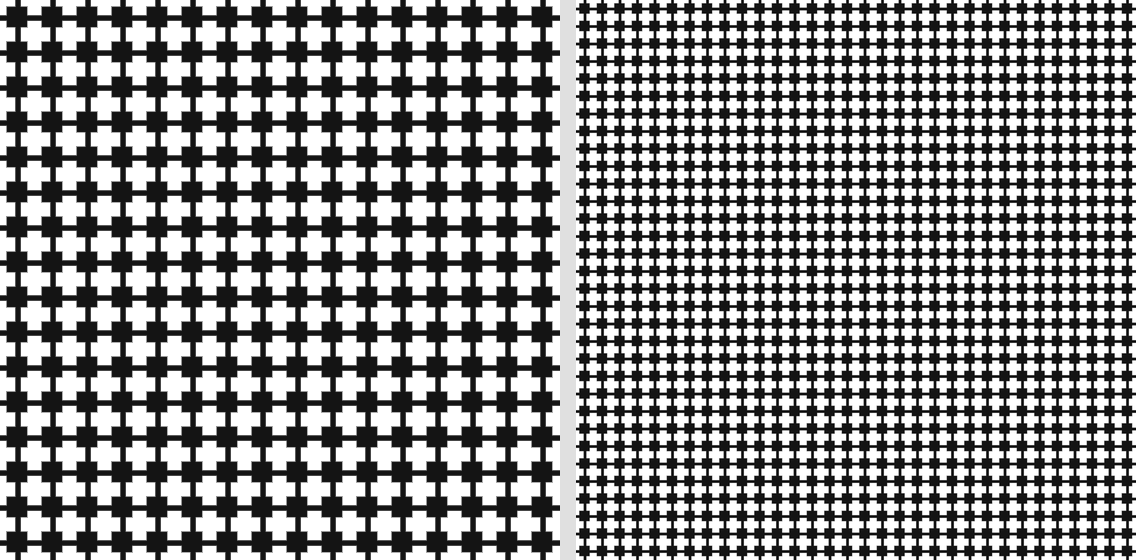
Left, the tile; right, the same tile 2 across and 2 down.
Reproduce this pattern procedurally as a WebGL 1 fragment shader.

```glsl
precision highp float;
// A square grid of white plus signs on near-black ground; the ground left between
// them reads as thin lines with square knots at the crossings.
// Each plus is the union of two crossed bars, repeated with fract.

uniform vec2 u_resolution;

const float REPEATS = 16.0;                       // cells across and down
const float UNIT = 1.0 / 32.0;                    // grid step inside a cell
const float BAR_HALF_LENGTH = 13.5 * UNIT;
const float BAR_HALF_WIDTH = 6.5 * UNIT;
const float LENGTH_SHIFT = 0.5 * UNIT;            // bars sit slightly right and down
const float WIDTH_SHIFT = -0.5 * UNIT;            // but cross slightly left and up
const vec3 GROUND_COLOR = vec3(0.08);
const vec3 PLUS_COLOR = vec3(1.0);

// Square-cornered distance to a box
float boxDistance(vec2 p, vec2 halfSize) {
  vec2 d = abs(p) - halfSize;
  return max(d.x, d.y);
}

// Union of a horizontal and a vertical bar
float plusDistance(vec2 p) {
  vec2 shift = vec2(LENGTH_SHIFT, WIDTH_SHIFT);
  vec2 halfSize = vec2(BAR_HALF_LENGTH, BAR_HALF_WIDTH);
  float horizontal = boxDistance(p - shift, halfSize);
  float vertical = boxDistance(p - shift.yx, halfSize.yx);
  return min(horizontal, vertical);
}

void main() {
  vec2 uv = gl_FragCoord.xy / u_resolution;
  uv.y = 1.0 - uv.y;                              // measure downwards

  // Cell coordinates from -0.5 to 0.5, with a plus centred on each cell
  vec2 cell = fract(uv * REPEATS + 0.5) - 0.5;

  // Coverage over one pixel smooths the edges
  float pixel = REPEATS / min(u_resolution.x, u_resolution.y);
  float coverage = clamp(0.5 - plusDistance(cell) / pixel, 0.0, 1.0);

  gl_FragColor = vec4(mix(GROUND_COLOR, PLUS_COLOR, coverage), 1.0);
}
```
